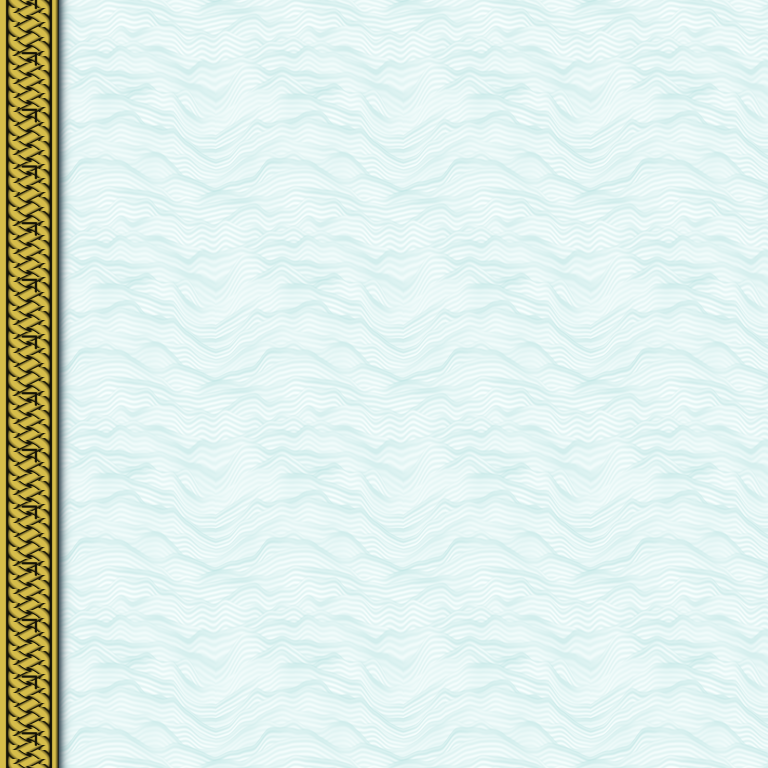
A Shadertoy shader for this background:

```glsl
#define TILE vec2(0.2441, 0.2470)
#define ROWS 15.0
#define RIDGE_SWAY 1.15
#define FOLD_CENTER vec2(0.281, 0.837)
#define FOLD_SIZE vec2(0.055, 0.075)
#define FOLD_DEPTH 0.030
#define BRAID_X 0.0378
#define BRAID_PERIOD 0.0738
#define BRAID_PHASE 0.857
#define BRAID_SWING 0.0212
#define STRAND_RADIUS 0.0059
#define BORDER_WIDTH 0.0765

const float TAU = 6.28319;
const vec3 PAPER_LIGHT = vec3(0.975, 0.998, 0.996);
const vec3 PAPER_SHADE = vec3(0.74, 0.895, 0.890);
const vec3 GOLD = vec3(0.84, 0.74, 0.29);
const vec3 BRONZE = vec3(0.51, 0.45, 0.17);
const vec3 INK = vec3(0.08, 0.075, 0.03);
const vec3 SHADOW = vec3(0.22, 0.29, 0.33);

float hash(vec2 p) {
    vec3 q = fract(vec3(p.xyx) * 0.1031);
    q += dot(q, q.yzx + 33.33);
    return fract((q.x + q.y) * q.z);
}

// Smooth noise along x that repeats after the given number of cells
float waveNoise(float u, float cells, float seed) {
    float x = u * cells, i = floor(x), f = x - i;
    float a = hash(vec2(mod(i, cells), seed));
    float b = hash(vec2(mod(i + 1.0, cells), seed));
    return mix(a, b, f * f * (3.0 - 2.0 * f));
}

// Signed offset to the nearest repeat of a centre
vec2 repeatOffset(vec2 p, vec2 center, vec2 period) {
    return (fract((p - center) / period + 0.5) - 0.5) * period;
}

// Overlapping ripples, painted from the highest ridge down
vec3 paper(vec2 p, float px) {
    vec2 fold = repeatOffset(p, FOLD_CENTER, TILE) / FOLD_SIZE;
    float crease = max(0.0, 1.0 - abs(fold.x)) * exp(-fold.y * fold.y * 1.5);
    float u = p.x / TILE.x;
    float v = (p.y + FOLD_DEPTH * crease) / TILE.y * ROWS;
    v += 0.6 * sin(TAU * u + 1.0);
    float tone = 0.7;
    for (int j = 3; j >= -1; j--) {
        float row = floor(v) + float(j);
        float seed = mod(row, ROWS) + 7.0;
        float sway = 0.68 * waveNoise(u, 6.0, seed) + 0.32 * waveNoise(u, 14.0, seed + 31.0);
        float depth = row + RIDGE_SWAY * (2.0 * sway - 1.0) - v;
        float strength = waveNoise(u, 7.0, seed + 63.0);
        float grooves = waveNoise(u, 5.0, seed + 97.0);
        float body = 0.77 + 0.12 * (waveNoise(u, 9.0, seed + 131.0) - 0.5);
        body += (0.06 + 0.15 * grooves) * sin(depth * 15.5);
        body -= 0.75 * strength * exp(-max(depth, 0.0) * 3.2);
        float edge = 0.09 + px / TILE.y * ROWS;
        tone = mix(tone, body, smoothstep(-edge, edge, depth));
    }
    return mix(PAPER_SHADE, PAPER_LIGHT, clamp(tone, 0.0, 1.0));
}

float segmentDistance(vec2 p, vec2 a, vec2 b) {
    vec2 d = b - a;
    return length(p - a - d * clamp(dot(p - a, d) / dot(d, d), 0.0, 1.0));
}

// Distance to a strand's middle line and its height in the weave
vec2 strand(vec2 p, float k) {
    float angle = TAU * ((p.y - BRAID_PHASE) / BRAID_PERIOD + k * 0.25);
    float slope = BRAID_SWING * TAU / BRAID_PERIOD * cos(angle);
    float gap = abs(p.x - BRAID_X - BRAID_SWING * sin(angle));
    return vec2(gap / sqrt(1.0 + slope * slope), cos(3.0 * angle));
}

vec3 braid(vec2 p, float px) {
    vec3 color = INK;
    for (int i = 0; i < 4; i++) {
        vec2 s = strand(p, float(i));
        float visible = 1.0 - smoothstep(-px, px, s.x - STRAND_RADIUS);
        for (int j = 0; j < 4; j++) {
            vec2 other = strand(p, float(j));
            float cover = 1.0 - smoothstep(-px, px, other.x - STRAND_RADIUS - 0.0018);
            visible *= 1.0 - cover * step(s.y + 0.001, other.y);
        }
        vec3 metal = mix(GOLD, BRONZE, smoothstep(0.4, 1.0, s.x / STRAND_RADIUS));
        color = mix(color, metal, visible);
    }
    // Hooked slot between knots
    vec2 q = vec2(p.x - BRAID_X, repeatOffset(p, vec2(BRAID_PHASE), vec2(BRAID_PERIOD)).y);
    float slot = min(segmentDistance(q, vec2(-0.008, 0.0), vec2(0.009, 0.0)),
                     segmentDistance(q, vec2(0.009, 0.0), vec2(0.009, -0.015)));
    return mix(INK, color, smoothstep(-px, px, slot - 0.0015));
}

void mainImage(out vec4 fragColor, in vec2 fragCoord) {
    vec2 p = fragCoord / iResolution.xy;
    float px = 0.8 / min(iResolution.x, iResolution.y);

    // Paper with the shadow cast by the border
    float fall = max(p.x - BORDER_WIDTH, 0.0);
    vec3 color = mix(paper(p, px), SHADOW, 0.9 * exp(-pow(fall / 0.0065, 1.5)));

    // Braid between two gold rails
    float rail = abs(p.x - BRAID_X);
    vec3 border = mix(braid(p, px), GOLD, smoothstep(-px, px, rail - 0.0300));
    border = mix(border, BRONZE, smoothstep(0.0335, 0.0365, rail) * step(BRAID_X, p.x));
    border = mix(border, INK, smoothstep(0.0360, 0.0385, p.x - BRAID_X));
    color = mix(border, color, smoothstep(-px, px, p.x - BORDER_WIDTH));
    fragColor = vec4(color, 1.0);
}
```
